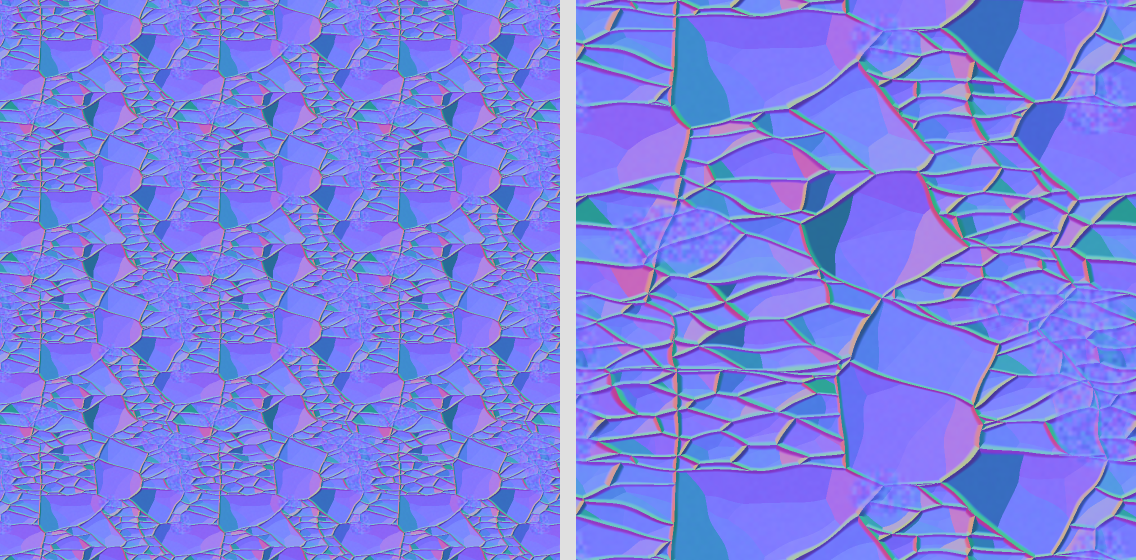
Left, the full canvas; right, a detail of the centre.
Reproduce this texture map procedurally as a WebGL 1 fragment shader.

```glsl
precision highp float;
uniform vec2 u_resolution;

const vec2 REPEATS = vec2(3.12, 3.695);    // tiles across and down the canvas
const vec2 LARGE_GRID = vec2(4.0, 5.0);    // big stones per tile
const vec2 SMALL_GRID = vec2(6.0, 13.0);   // broken stones per tile
const vec2 SHARD_GRID = vec2(9.0, 20.0);   // finest rubble per tile
const float SPLIT_SHARE = 0.60;            // big stones broken into small ones
const float SHARD_SHARE = 0.14;            // big stones broken into rubble
const float JITTER = 0.90;
const float WARP = 0.024;
const float BEVEL = 0.0034;                // bevel width, canvas units
const float BEVEL_SLOPE = 2.4;
const float LEVEL_JOINT = 0.38;            // strength of horizontal joints
const float TILT = 0.30;
const float GRAIN_SLOPE = 0.5;
const float TANGENT_GAIN = 0.8;
const float STEEP_BLUE = 0.22;

struct Stone {
  vec2 id;      // wrapped cell index
  vec2 local;   // position from the stone centre, in cells
  vec2 wall;    // direction to the nearest joint
  float edge;   // distance to that joint, canvas units
};

float hash(vec2 p) {
  return fract(sin(dot(p, vec2(127.1, 311.7))) * 43758.5453);
}

vec2 hash2(vec2 p) {
  return vec2(hash(p), hash(p + 37.3));
}

vec2 wrapCell(vec2 cell, vec2 grid) {
  return floor(mod(cell + 0.5, grid));
}

// Value noise that repeats with the tile
float tileNoise(vec2 uv, vec2 grid) {
  vec2 p = uv * grid, i = floor(p), f = p - i;
  f = f * f * (3.0 - 2.0 * f);
  float a = hash(wrapCell(i, grid) + 5.7);
  float b = hash(wrapCell(i + vec2(1.0, 0.0), grid) + 5.7);
  float c = hash(wrapCell(i + vec2(0.0, 1.0), grid) + 5.7);
  float d = hash(wrapCell(i + 1.0, grid) + 5.7);
  return mix(mix(a, b, f.x), mix(c, d, f.x), f.y);
}

vec2 siteOffset(vec2 cell, vec2 grid) {
  return 0.5 + JITTER * (hash2(wrapCell(cell, grid) + grid) - 0.5);
}

// Wrapped Voronoi cells with true distance to the joints
Stone findStone(vec2 uv, vec2 grid) {
  vec2 p = uv * grid, base = floor(p), f = p - base;
  vec2 nearCell = vec2(0.0), nearSite = vec2(0.0);
  float best = 9.0;
  for (int j = -1; j <= 1; j++)
    for (int i = -1; i <= 1; i++) {
      vec2 g = vec2(float(i), float(j));
      vec2 r = g + siteOffset(base + g, grid) - f;
      if (dot(r, r) < best) { best = dot(r, r); nearCell = g; nearSite = r; }
    }
  Stone s = Stone(wrapCell(base + nearCell, grid) + grid, -nearSite, vec2(0.0, 1.0), 9.0);
  for (int j = -2; j <= 2; j++)
    for (int i = -2; i <= 2; i++) {
      vec2 g = nearCell + vec2(float(i), float(j));
      vec2 r = g + siteOffset(base + g, grid) - f;
      vec2 across = r - nearSite;
      if (dot(across, across) > 0.0001) {
        vec2 normal = across * grid * REPEATS;
        float d = dot(0.5 * (nearSite + r), across) / length(normal);
        if (d < s.edge) { s.edge = d; s.wall = normalize(normal); }
      }
    }
  return s;
}

// Downhill slope of the lowest of several cut planes
vec2 facetSlope(Stone s) {
  vec2 h0 = hash2(s.id + 11.0) - 0.5;
  vec2 tilt = TILT * (h0.x * vec2(0.8, 1.0) + 0.4 * h0.y * vec2(1.0, -0.5)) - vec2(0.03, 0.0);
  vec2 slope = tilt;
  float lowest = 0.0;
  for (int k = 0; k < 6; k++) {
    float n = float(k);
    vec2 h = hash2(s.id + 3.1 * n + 19.0);
    float angle = 6.2832 * hash(s.id + 7.7 * n + 53.0);
    vec2 dir = vec2(cos(angle), sin(angle));
    float steep = mix(0.06, 0.28, h.x * h.x);
    float away = mix(0.05, 0.4, h.y);
    if (k < 2) {  // left flanks are steeper than right flanks
      dir = normalize(vec2(n * 2.0 - 1.0, 0.4 * dir.y - 0.1));
      steep = mix(0.35, k == 0 ? 1.9 : 1.1, h.x * h.x);
      away = mix(0.14, 0.5, h.y);
    }
    float height = steep * (away - dot(dir, s.local));
    if (height < lowest) { lowest = height; slope = tilt + steep * dir; }
  }
  return slope;
}

vec3 wallNormalColour(vec2 uv) {
  vec2 wobble = vec2(tileNoise(uv, vec2(14.0, 12.0)), tileNoise(uv + 0.37, vec2(12.0, 16.0)));
  vec2 p = uv + WARP * (wobble - 0.5);
  Stone s = findStone(p, LARGE_GRID);
  float kind = hash(s.id + 71.0);
  if (kind < SPLIT_SHARE) {
    vec2 grid = SMALL_GRID;
    if (kind < SHARD_SHARE) grid = SHARD_GRID;
    Stone part = findStone(p, grid);
    if (s.edge < part.edge) { part.edge = s.edge; part.wall = s.wall; }
    s = part;
  }

  // Facets and bevelled joints, thinner and fainter where level
  float upright = abs(s.wall.x);
  float width = BEVEL * mix(0.7, 1.0, upright) * mix(0.6, 1.3, wobble.x);
  float bevel = 1.0 - smoothstep(0.3 * width, width, s.edge);
  float steep = BEVEL_SLOPE * mix(LEVEL_JOINT, 1.0, upright) * mix(0.6, 1.2, wobble.y);
  vec2 slope = mix(facetSlope(s), s.wall * steep, bevel);

  // Grainy mortar patches and light surface wear
  vec2 grain = vec2(tileNoise(uv, vec2(120.0, 100.0)), tileNoise(uv + 0.61, vec2(120.0, 100.0))) - 0.5;
  float mortar = smoothstep(0.70, 0.78, tileNoise(p + 0.2, vec2(5.0, 7.0)));
  slope = mix(slope + 0.05 * grain, 0.3 * slope + GRAIN_SLOPE * grain, mortar);

  // Green grows toward the bottom of the canvas
  vec3 n = normalize(vec3(slope.x, -slope.y, 1.0));
  return vec3(0.5 + 0.5 * TANGENT_GAIN * n.xy, mix(STEEP_BLUE, 1.0, n.z));
}

void main() {
  vec3 colour = vec3(0.0);
  for (int j = 0; j < 2; j++)
    for (int i = 0; i < 2; i++) {
      vec2 shift = 0.5 * vec2(float(i), float(j)) - 0.25;
      colour += wallNormalColour((gl_FragCoord.xy + shift) / u_resolution * REPEATS);
    }
  gl_FragColor = vec4(0.25 * colour, 1.0);
}
```
